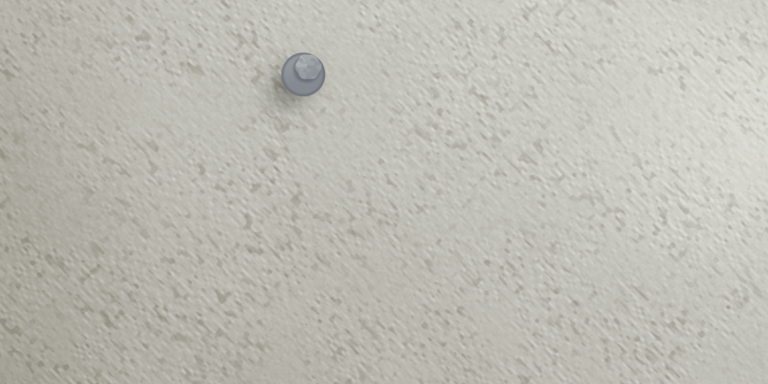
Reproduce this texture procedurally as a Shadertoy shader.

```glsl
// A pale, finely pitted plaster wall in raking light, with one grey bolt and its soft shadow.

const vec3 PLASTER_DARK = vec3(0.635, 0.625, 0.580);
const vec3 PLASTER_LIGHT = vec3(0.832, 0.832, 0.805);
const vec3 STEEL_DARK = vec3(0.36, 0.38, 0.41);
const vec3 STEEL_MID = vec3(0.52, 0.54, 0.57);
const vec3 STEEL_LIGHT = vec3(0.70, 0.72, 0.72);
const vec2 LIGHT_DIR = vec2(0.707, 0.707);
const vec2 BOLT_POS = vec2(0.790, 0.806);

float hash(vec2 p) {
    vec3 q = fract(vec3(p.xyx) * 0.1031);
    q += dot(q, q.yzx + 33.33);
    return fract((q.x + q.y) * q.z);
}

float noise(vec2 p) {
    vec2 i = floor(p), f = fract(p);
    f = f * f * (3.0 - 2.0 * f);
    return mix(mix(hash(i), hash(i + vec2(1, 0)), f.x),
               mix(hash(i + vec2(0, 1)), hash(i + vec2(1, 1)), f.x), f.y);
}

float fbm(vec2 p) {
    float sum = 0.0, amp = 0.5;
    for (int k = 0; k < 4; k++) {
        sum += amp * noise(p);
        p = mat2(1.6, 1.2, -1.2, 1.6) * p + 17.3;
        amp *= 0.5;
    }
    return sum;
}

// Coverage of a shape from its signed distance
float cover(float dist, float soft) {
    return 1.0 - smoothstep(-soft, soft, dist);
}

// Broad light: dim at the left and bottom, glowing at the right edge
float wallLight(vec2 uv) {
    float glow = exp(-dot((uv - vec2(1.0, 0.63)) * vec2(3.5, 3.0), (uv - vec2(1.0, 0.63)) * vec2(3.5, 3.0)));
    return 0.05 + 0.36 * uv.x + 0.33 * uv.y + 0.2 * smoothstep(0.0, 0.25, uv.x) + 0.24 * glow
         - 0.15 * smoothstep(1.75, 2.0, uv.x + uv.y);
}

// Relief lit from the upper right, with short pits lying across the light
float plasterRelief(vec2 p) {
    vec2 across = vec2(dot(p, vec2(LIGHT_DIR.x, -LIGHT_DIR.y)), dot(p, LIGHT_DIR));
    vec2 grain = across * vec2(70.0, 125.0);
    float emboss = noise(grain) - noise(grain + vec2(0.0, 0.7));
    float patches = smoothstep(0.28, 0.65, fbm(p * 7.0));
    float pits = smoothstep(0.64, 0.92, noise(across * vec2(55.0, 95.0) + 41.0));
    float speckle = noise(p * 190.0) - 0.5;
    return emboss * mix(0.18, 0.42, patches) - pits * mix(0.12, 0.42, patches)
         + 0.13 * speckle + 0.16 * (fbm(p * 5.0 + 9.0) - 0.47);
}

// Soft shadow stretching to the lower left of the bolt
float boltShadow(vec2 d) {
    float along = dot(d, -LIGHT_DIR);
    float side = dot(d, vec2(-LIGHT_DIR.y, LIGHT_DIR.x));
    vec2 s = vec2((along - 0.045) / 0.065, side / 0.052);
    return exp(-dot(s, s));
}

vec3 drawBolt(vec3 color, vec2 d, float soft) {
    // Washer with a darker rim and a lit bevel
    float radius = length(d);
    float lit = dot(d, vec2(-0.5, 0.85)) / 0.057;
    vec3 washer = mix(STEEL_MID, STEEL_LIGHT, 0.35 * smoothstep(-0.3, 1.0, lit));
    washer = mix(washer, STEEL_DARK, 0.6 * smoothstep(0.046, 0.057, radius));
    color = mix(color, washer, cover(radius - 0.057, soft));

    // Rounded head with facets and a contact shadow below it
    vec2 h = d - vec2(0.013, 0.020);
    float angle = atan(h.y, h.x);
    float headDist = length(h) - 0.033 - 0.0015 * cos(6.0 * angle);
    color = mix(color, STEEL_DARK, 0.6 * cover(length(h + vec2(0.004, 0.006)) - 0.035, 0.006));
    float facet = hash(vec2(floor(angle * 0.955 + 3.0), 5.0));
    vec3 head = mix(STEEL_MID, STEEL_LIGHT, 0.45 + 0.4 * facet + 8.0 * h.y);
    head = mix(head, STEEL_MID, 0.5 * smoothstep(0.4, 0.7, noise(h * 110.0 + 8.0)));
    return mix(color, head, cover(headDist, soft));
}

void mainImage(out vec4 fragColor, in vec2 fragCoord) {
    vec2 uv = fragCoord / iResolution.xy;
    vec2 p = fragCoord / iResolution.y;
    vec2 fromBolt = p - BOLT_POS;

    float tone = wallLight(uv) + plasterRelief(p);
    vec3 color = mix(PLASTER_DARK, PLASTER_LIGHT, clamp(tone, -0.3, 1.15));
    color *= 1.0 - 0.30 * boltShadow(fromBolt);
    color = drawBolt(color, fromBolt, 1.0 / iResolution.y);
    fragColor = vec4(color, 1.0);
}
```
